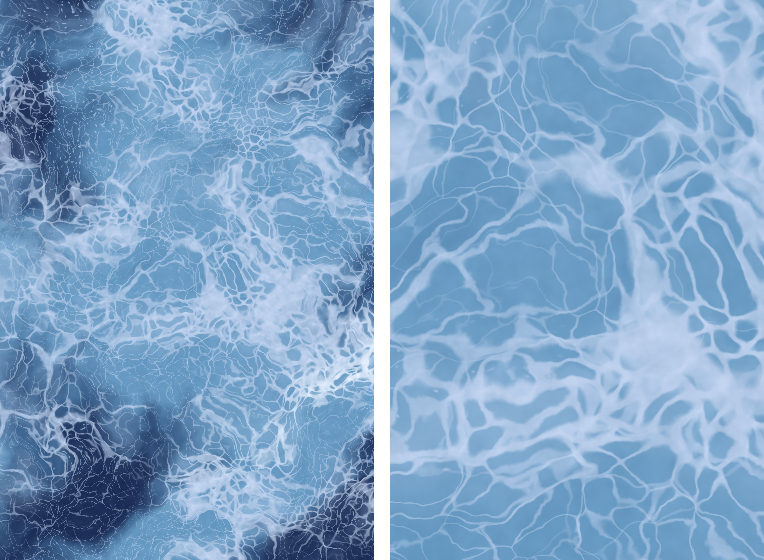
Left: the whole. Right: its middle third, enlarged.
This texture is drawn by a Shadertoy shader. Its source:

```glsl
vec2 hash2(vec2 p) {
    vec3 q = fract(p.xyx * vec3(.1031, .1030, .0973));
    q += dot(q, q.yzx + 33.33);
    return fract((q.xx + q.yz) * q.zy);
}

float noise(vec2 p) {
    vec2 i = floor(p), f = fract(p);
    f = f * f * (3. - 2. * f);
    return mix(mix(hash2(i).x, hash2(i + vec2(1, 0)).x, f.x),
               mix(hash2(i + vec2(0, 1)).x, hash2(i + vec2(1, 1)).x, f.x), f.y);
}

float fbm(vec2 p) {
    float sum = 0., amp = .52;
    for (int i = 0; i < 5; i++) {
        sum += amp * noise(p);
        p = mat2(1.6, 1.2, -1.2, 1.6) * p + 7.3;
        amp *= .5;
    }
    return sum;
}

vec2 fbm2(vec2 p) {
    return vec2(fbm(p + 3.), fbm(p + 47.)) - .5;
}

// Cell border measure with rounded corners: zero on the border
float cellBorder(vec2 p) {
    vec2 cell = floor(p);
    vec3 near = vec3(9.);
    for (int y = -1; y <= 1; y++)
    for (int x = -1; x <= 1; x++) {
        vec2 c = cell + vec2(x, y);
        float d = length(c + hash2(c) - p);
        if (d < near.x) near = vec3(d, near.xy);
        else if (d < near.y) near = vec3(near.x, d, near.y);
        else near.z = min(near.z, d);
    }
    vec2 gap = max(near.yz - near.x, 1e-4);
    return gap.x * gap.y / (gap.x + gap.y);
}

// Sparse round droplets
float spray(vec2 p) {
    vec2 cell = floor(p), rnd = hash2(cell + 91.);
    float d = length(fract(p) - .3 - .4 * rnd);
    return (1. - smoothstep(.08, .32, d)) * step(.8, hash2(cell + 13.).y);
}

void mainImage(out vec4 fragColor, in vec2 fragCoord) {
    vec2 p = fragCoord / iResolution.x;

    // Swirling currents, then ragged small-scale edges
    vec2 flow = p + .24 * fbm2(p * 4.);
    vec2 ragged = flow + .024 * fbm2(p * 26.);
    vec2 swell = mat2(.8, -.6, .6, .8) * flow;

    // Bright diagonal wake and darker outer water
    float wakeOffset = dot(flow - vec2(.78, .46), vec2(-.55, .83));
    float wake = exp(-pow(wakeOffset / .075, 2.)) * smoothstep(.3, .9, flow.x);
    float center = 1. - smoothstep(.2, .85, length((p - vec2(.52, .8)) * vec2(1.2, .9)));

    float light = fbm(swell * vec2(2.6, 4.4) + 11.) + .16 * center + .12 * wake;
    light = smoothstep(.28, .74, light + .07 * (fbm(flow * 16.) - .5));
    float froth = smoothstep(.34, .7, fbm(swell * vec2(3.2, 5.) + 29.) + .06 * center);
    froth = clamp(froth * mix(.55, 1., light) + .7 * wake, 0., 1.);

    // Water from navy troughs to clear blue
    vec3 color = mix(vec3(.11, .18, .34), vec3(.23, .38, .55), smoothstep(0., .5, light));
    color = mix(color, vec3(.40, .60, .76), smoothstep(.4, 1., light));

    // Milky haze of submerged bubbles
    float haze = froth * smoothstep(.25, .75, fbm(ragged * 13. + 5.));
    color = mix(color, vec3(.61, .74, .87), .65 * haze);

    // Foam nets, from broad webs to fine lace
    float water = 1., scale = 7.5;
    for (int i = 0; i < 3; i++) {
        float shift = float(i) * 17.;
        float cover = smoothstep(.32, .66, fbm(flow * 5.5 + shift + 60.));
        float width = mix(.006, .17, cover * froth);
        float border = cellBorder(ragged * scale + shift);
        float net = 1. - smoothstep(width * .45, width + .0014 * scale, border);
        water *= 1. - net * mix(.3, .92, cover) * mix(.55, 1., froth);
        scale *= 2.1;
    }
    float grain = fbm(p * 70.);
    float foam = (1. - water) * mix(.72, 1.12, grain);
    foam = max(foam, .65 * spray(ragged * 105.) * smoothstep(.45, .62, fbm(flow * 6. + 80.)));

    vec3 foamColor = mix(vec3(.75, .82, .93), vec3(.90, .94, .99), wake);
    color = mix(color, foamColor, clamp(foam, 0., 1.));
    color += .05 * (grain - .5);
    fragColor = vec4(clamp(color, 0., 1.), 1.);
}
```
